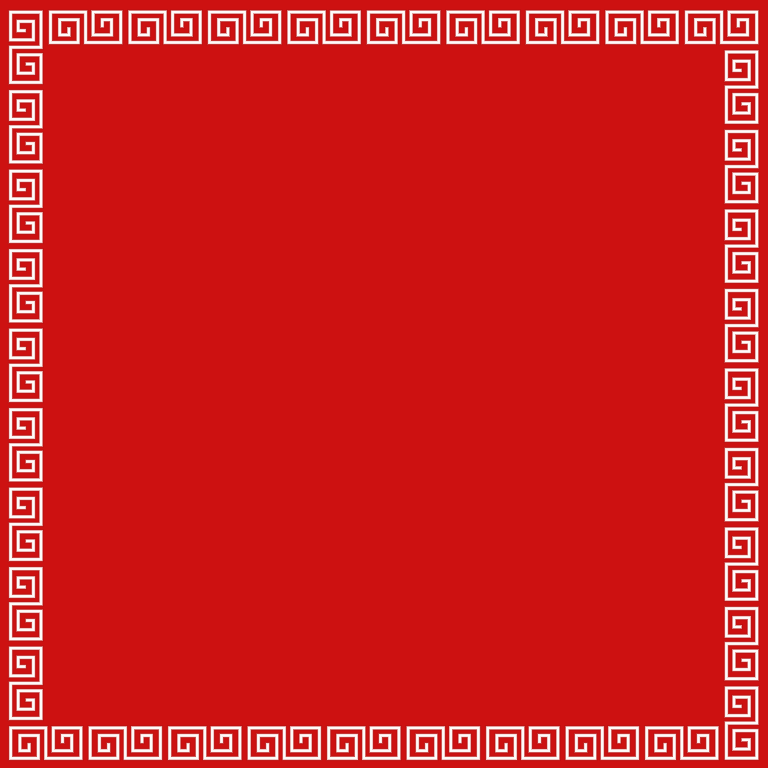
Write a WebGL 2 fragment shader that draws this background.

```glsl
#version 300 es
precision highp float;
// Draws a plain red field framed by a white Greek key border.

uniform vec2 u_resolution;
out vec4 fragColor;

// Lengths are in design units: the canvas is DESIGN_SIZE units wide.
const float DESIGN_SIZE = 768.0;
const vec2 FRAME_CENTER = vec2(383.7, 382.8);
const float FRAME_RADIUS = 357.9;   // from the center to the middle of each band
const float PITCH = 79.5;           // distance between key motifs
const float SIDE_SHIFT = 19.9;      // pinwheel offset of each side
const float MOTIFS_EACH_WAY = 4.0;  // motifs on either side of the middle one
const vec2 KEY_STEP = vec2(9.2, 7.6);
const float SPIRAL_START = 7.5;     // from the shared wall to the first coil
const float LINE_HALF_WIDTH = 1.55;
const float EDGE_SOFTNESS = 0.9;
const float FRINGE_WIDTH = 2.0;
const vec3 RED = vec3(0.805, 0.067, 0.067);
const vec3 FRINGE_RED = vec3(0.71, 0.055, 0.055);
const vec3 WHITE = vec3(0.995, 0.985, 0.98);

// Corners of one spiral arm in key steps, from the shared wall inward.
const int CORNERS = 10;
const vec2 SPIRAL[CORNERS] = vec2[](
    vec2(-0.815, 2.0), vec2(-0.815, -2.0), vec2(3.0, -2.0), vec2(3.0, 2.0),
    vec2(0.0, 2.0), vec2(0.0, -1.0), vec2(2.0, -1.0), vec2(2.0, 1.0),
    vec2(1.0, 1.0), vec2(1.0, 0.2));

// Distance to an axis-aligned bar with square ends.
float barDistance(vec2 p, vec2 a, vec2 b) {
    vec2 d = abs(p - 0.5 * (a + b)) - 0.5 * abs(b - a);
    return max(d.x, d.y) - LINE_HALF_WIDTH;
}

// Two spiral arms related by a half turn.
float keyDistance(vec2 p) {
    if (p.x < 0.0) p = -p;
    p.x -= SPIRAL_START;
    float d = DESIGN_SIZE;
    for (int i = 1; i < CORNERS; i++) {
        d = min(d, barDistance(p, SPIRAL[i - 1] * KEY_STEP, SPIRAL[i] * KEY_STEP));
    }
    return d;
}

// A row of keys along the upper side of the frame.
float bandDistance(vec2 p) {
    p -= vec2(SIDE_SHIFT, FRAME_RADIUS);
    float index = clamp(round(p.x / PITCH), -MOTIFS_EACH_WAY, MOTIFS_EACH_WAY);
    p.x -= PITCH * index;
    return keyDistance(p);
}

void main() {
    vec2 p = gl_FragCoord.xy / u_resolution * DESIGN_SIZE - FRAME_CENTER;

    // Turn the same band onto all four sides.
    float d = DESIGN_SIZE;
    for (int side = 0; side < 4; side++) {
        d = min(d, bandDistance(p));
        p = vec2(-p.y, p.x);
    }

    // Darken the red beside each line, then lay the white on top.
    float pixel = DESIGN_SIZE / min(u_resolution.x, u_resolution.y);
    float edge = max(EDGE_SOFTNESS, 0.6 * pixel);
    float ink = 1.0 - smoothstep(-edge, edge, d);
    float fringe = 1.0 - smoothstep(0.0, FRINGE_WIDTH, d);
    vec3 ground = mix(RED, FRINGE_RED, fringe);
    fragColor = vec4(mix(ground, WHITE, ink), 1.0);
}
```
